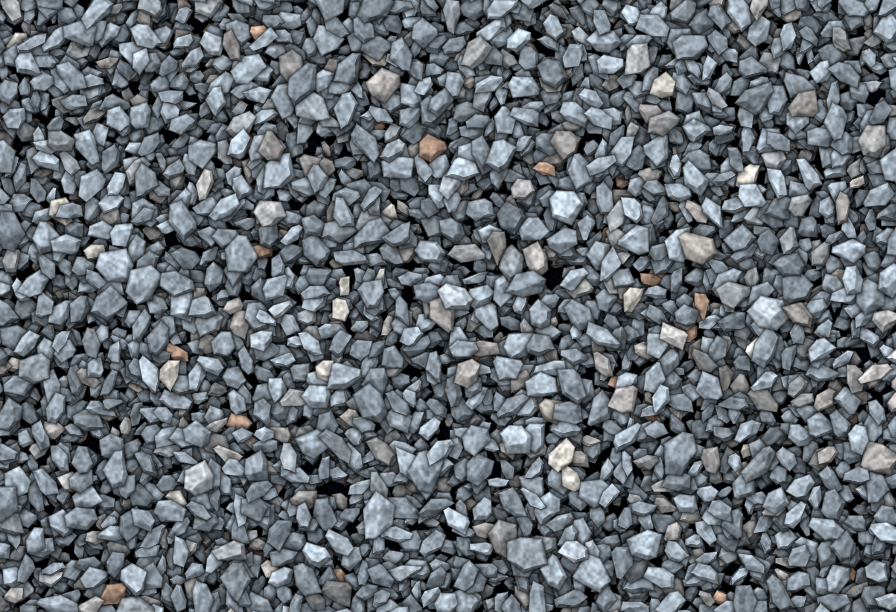
This texture is drawn by a WebGL 2 fragment shader. Its source:

```glsl
#version 300 es
precision highp float;
// Crushed blue-grey gravel: layers of faceted angular stones over dark gaps.

uniform vec2 u_resolution;
out vec4 fragColor;

const int   LAYERS       = 6;
const int   SIDES        = 6;
const float CELL_SMALL   = 0.032;   // grid size of the lowest layer, in canvas heights
const float CELL_LARGE   = 0.054;   // grid size of the top layer
const float TOP_PRESENCE = 0.25;    // share of cells holding a stone in the top layer
const vec2  LENGTH_RANGE = vec2(0.46, 0.67);  // half length, in cells
const vec2  ASPECT_RANGE = vec2(0.45, 0.88);
const vec2  SIDE_RANGE   = vec2(0.66, 1.04);  // side distance, in half sizes
const vec2  ALBEDO_RANGE = vec2(0.50, 0.86);
const float FACET_SHARP  = 24.0;
const float AMBIENT      = 0.36;
const float SHADOW_DEPTH = 0.68;
const float SHADOW_REACH = 0.0036;
const float GRAIN        = 0.36;
const float TONE_GAMMA   = 0.72;    // lifts the middle greys
const float TONE_GAIN    = 1.07;
const float TONE_BLACK   = 0.045;
const vec3  LIGHT        = vec3(-0.25, 0.52, 0.82);
const vec3  GAP_COLOR    = vec3(0.020, 0.025, 0.036);
const vec3  COOL_TINT    = vec3(0.905, 1.0, 1.085);
const vec3  WARM_TINT    = vec3(1.02, 1.0, 0.985);
const vec3  RUST_TINT    = vec3(1.22, 0.97, 0.82);
const vec3  WHITE_TINT   = vec3(1.42, 1.39, 1.33);
const float TAU          = 6.2831853;

// Integer hash giving three values in 0..1
vec3 hash3(ivec3 key) {
    uvec3 v = uvec3(key + 4096) * 1664525u + 1013904223u;
    v.x += v.y * v.z; v.y += v.z * v.x; v.z += v.x * v.y;
    v ^= v >> 16u;
    v.x += v.y * v.z; v.y += v.z * v.x; v.z += v.x * v.y;
    return vec3(v >> 8u) / 16777216.0;
}

float valueNoise(vec2 p) {
    ivec2 i = ivec2(floor(p));
    vec2 f = fract(p);
    f = f * f * (3.0 - 2.0 * f);
    float a = hash3(ivec3(i, 900)).x;
    float b = hash3(ivec3(i + ivec2(1, 0), 900)).x;
    float c = hash3(ivec3(i + ivec2(0, 1), 900)).x;
    float d = hash3(ivec3(i + ivec2(1, 1), 900)).x;
    return mix(mix(a, b, f.x), mix(c, d, f.x), f.y);
}

// Most stones are cool grey; a few are warm, rusty or white
vec3 stoneTint(float pick) {
    if (pick < 0.013) return WHITE_TINT;
    if (pick < 0.022) return RUST_TINT;
    return mix(WARM_TINT, COOL_TINT, smoothstep(0.02, 0.24, pick));
}

// Lays one stone over the color; p is relative to its center
vec3 layStone(vec3 color, vec2 p, float cell, ivec3 id, float grain, float depthShade) {
    vec3 form = hash3(id + ivec3(0, 0, 100));
    vec3 look = hash3(id + ivec3(0, 0, 200));
    float halfLength = cell * mix(LENGTH_RANGE.x, LENGTH_RANGE.y, form.x);
    vec2 size = halfLength * vec2(1.0, mix(ASPECT_RANGE.x, ASPECT_RANGE.y, form.y));
    float angle = form.z * TAU;
    mat2 turn = mat2(cos(angle), -sin(angle), sin(angle), cos(angle));
    p = turn * p;

    // Top facet, then sloping sides blended by a soft minimum of heights
    vec2 tilt = (look.xy - 0.5) * 0.8;
    float topHeight = mix(0.28, 0.6, look.z) - dot(p, tilt) / size.y;
    float weight = exp(-FACET_SHARP * max(topHeight, -0.3));
    vec3 normal = weight * normalize(vec3(tilt, 1.0));
    float dist = -1.0;
    for (int i = 0; i < SIDES; i++) {
        vec3 side = hash3(id + ivec3(0, 0, 300 + 10 * i));
        float a = (float(i) + 0.65 * (side.x - 0.5)) / float(SIDES) * TAU;
        vec2 n = vec2(cos(a), sin(a)) / size;
        float steep = length(n);
        float sideDist = (dot(p, n) - mix(SIDE_RANGE.x, SIDE_RANGE.y, side.y)) / steep;
        dist = max(dist, sideDist);
        float slope = mix(0.6, 2.3, side.z);
        float w = exp(-FACET_SHARP * max(-sideDist * slope / size.y, -0.3));
        normal += w * normalize(vec3(n / steep * slope, 1.0));
    }

    // Contact shadow on whatever lies below
    color *= 1.0 - SHADOW_DEPTH * exp(-max(dist, 0.0) / SHADOW_REACH);

    vec3 light = normalize(LIGHT);
    light.xy = turn * light.xy;
    float lit = AMBIENT + (1.0 - AMBIENT) * max(dot(normalize(normal), light), 0.0);
    vec3 tone = hash3(id + ivec3(0, 0, 400));
    float albedo = mix(ALBEDO_RANGE.x, ALBEDO_RANGE.y, tone.x);

    // Mineral streaks along the stone and a soft dark rim
    float streak = valueNoise(p * vec2(60.0, 170.0) + tone.yz * 60.0) - 0.5;
    float rim = mix(0.66, 1.0, smoothstep(0.0, 0.14, -dist / size.y));
    float value = albedo * lit * rim * depthShade * (1.0 + GRAIN * (grain + streak));
    float cover = clamp(0.5 - dist * u_resolution.y / 1.2, 0.0, 1.0);
    return mix(color, value * stoneTint(tone.y), cover);
}

void main() {
    vec2 uv = gl_FragCoord.xy / u_resolution.y;
    float grain = 0.8 * valueNoise(uv * 110.0) + valueNoise(uv * 210.0 + 31.0) - 0.9;
    vec3 color = GAP_COLOR * (1.0 + 0.5 * grain);

    // Stack the layers from the deepest up
    for (int layer = 0; layer < LAYERS; layer++) {
        float t = float(layer) / float(LAYERS - 1);
        float cell = mix(CELL_SMALL, CELL_LARGE, t * t);
        float presence = mix(1.0, TOP_PRESENCE, t * t);
        vec2 grid = uv / cell + hash3(ivec3(layer, 7, 3)).xy * 9.0;
        ivec2 base = ivec2(floor(grid));
        for (int k = 0; k < 9; k++) {
            ivec3 id = ivec3(base + ivec2(k % 3, k / 3) - 1, layer * 1000);
            vec3 place = hash3(id);
            if (place.z > presence) continue;
            vec2 center = vec2(id.xy) + 0.5 + 0.8 * (place.xy - 0.5);
            color = layStone(color, (grid - center) * cell, cell, id, grain, mix(0.80, 1.0, t));
        }
    }
    color = pow(max(color, 0.0), vec3(TONE_GAMMA)) * TONE_GAIN - TONE_BLACK;
    fragColor = vec4(clamp(color, 0.0, 1.0), 1.0);
}
```
